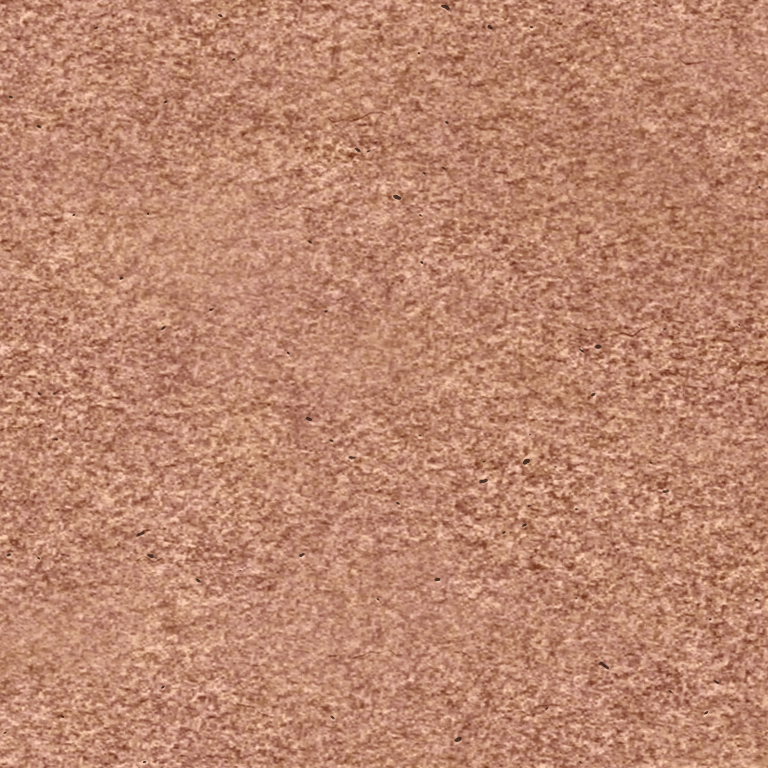
Give the GLSL for this texture, as a WebGL 1 fragment shader.

```glsl
precision highp float;
uniform vec2 u_resolution;

float hash(vec2 p) {
  vec3 q = fract(p.xyx * 0.1031);
  q += dot(q, q.yzx + 33.33);
  return fract((q.x + q.y) * q.z);
}

// Value noise in -1..1
float noise(vec2 p) {
  vec2 i = floor(p), f = fract(p);
  f = f * f * (3.0 - 2.0 * f);
  float low = mix(hash(i), hash(i + vec2(1, 0)), f.x);
  float high = mix(hash(i + vec2(0, 1)), hash(i + vec2(1, 1)), f.x);
  return mix(low, high, f.y) * 2.0 - 1.0;
}

float fbm(vec2 p) {
  float sum = 0.0, amp = 0.6;
  for (int i = 0; i < 4; i++) {
    sum += amp * noise(p);
    p = mat2(1.9, 0.25, -0.25, 2.1) * p + 17.3;
    amp *= 0.55;
  }
  return sum;
}

vec2 tilt(vec2 p, float slope) {
  return p + slope * vec2(-p.y, p.x);
}

float softPatch(vec2 p, vec2 center, vec2 size) {
  vec2 d = (p - center) / size;
  return exp(-dot(d, d));
}

float flakes(vec2 p) {
  float shape = noise(tilt(p, 0.12) * vec2(75, 135) + 91.0) + 0.45 * noise(p * vec2(170, 230) + 12.0);
  return smoothstep(0.2, 0.6, shape);
}

// Sparse ragged holes: x is the hole, y is its pale lower lip
vec2 pits(vec2 p, float rough, float pixel) {
  vec2 cell = floor(p * 34.0);
  float chance = hash(cell + 211.0);
  vec2 jitter = vec2(hash(cell + 37.0), hash(cell + 73.0));
  vec2 d = p - (cell + 0.2 + 0.6 * jitter) / 34.0;
  d.y += d.x * (jitter.x - 0.5);
  vec2 radius = mix(vec2(0.0015, 0.0011), vec2(0.0055, 0.0028), pow(hash(cell + 151.0), 4.0));
  float ragged = 0.6 * noise(p * 240.0);
  float edge = pixel / radius.y;
  float hole = 1.0 - smoothstep(1.0 - edge, 1.0 + edge, length(d / radius) + ragged);
  d.y += 0.003;
  float lip = 1.0 - smoothstep(0.6, 1.5, length(d / radius) + ragged);
  return vec2(hole, lip) * step(chance, 0.16 * rough * rough);
}

// Broken, wandering near-horizontal fissures
float cracks(vec2 p, float pixel) {
  float sum = 0.0;
  for (int i = 0; i < 9; i++) {
    float id = float(i);
    vec2 center = vec2(hash(vec2(id, 5.0)), (id + hash(vec2(id, 9.0))) / 9.0);
    float span = 0.06 + 0.13 * hash(vec2(id, 14.0));
    vec2 d = p - center;
    d.y += 0.012 * noise(vec2(p.x * 16.0, id * 7.0)) + 0.004 * noise(vec2(p.x * 85.0, id * 3.0));
    d.y += d.x * 0.25 * (hash(vec2(id, 21.0)) - 0.5);
    float line = 1.0 - smoothstep(0.0004, 0.0013 + pixel, abs(d.y));
    float fade = 1.0 - smoothstep(0.5 * span, span, abs(d.x));
    sum += line * fade * smoothstep(-0.4, 0.5, noise(vec2(p.x * 60.0, id * 11.0)));
  }
  return min(sum, 1.0);
}

void main() {
  vec2 uv = gl_FragCoord.xy / u_resolution;
  float pixel = 0.7 / u_resolution.y;

  // Smooth worn areas and coarse weathered bands
  float calm = softPatch(uv, vec2(0.33, 0.67), vec2(0.24, 0.2))
             + softPatch(uv, vec2(0.3, 0.18), vec2(0.5, 0.07));
  float weather = fbm(uv * vec2(5, 8) + 3.7);
  float rough = clamp(0.66 + 0.6 * weather - 0.4 * calm, 0.0, 1.0);
  float shade = 0.3 * fbm(uv * vec2(4, 6) + 42.0) + 0.22 * fbm(uv * vec2(14, 34) + 8.0)
              + 0.2 * calm - 0.38 * softPatch(uv, vec2(0.8, 0.75), vec2(0.25, 0.25));

  // Crisp grain with lit flakes and shadowed lower edges
  vec2 warp = vec2(noise(uv * 140.0), noise(uv * 140.0 + 57.0));
  vec2 p = uv + 0.0016 * warp;
  float grain = 1.1 * noise(tilt(p, -0.15) * vec2(150, 235))
              + 1.25 * noise(tilt(uv, 0.2) * vec2(270, 330) + 19.0)
              + 0.45 * noise(tilt(p, 0.08) * vec2(55, 120) + 64.0);
  float relief = flakes(p) - flakes(p + vec2(-0.001, 0.003));
  float tone = shade + mix(0.75, 1.3, rough) * grain + mix(0.35, 1.05, rough) * relief;

  // Scattered pale chips, dark crumbs and fissures
  float chips = smoothstep(0.6, 0.8, noise(p * vec2(62, 90) + 130.0));
  float crumbs = smoothstep(0.55, 0.85, noise(p * vec2(85, 135) + 170.0));
  tone += rough * (0.8 * chips - 1.1 * crumbs) - 1.7 * cracks(uv, pixel);
  vec2 pit = pits(uv, rough, pixel);
  tone += 1.1 * pit.y;

  tone = clamp(tone, -3.2, 2.5);
  vec3 color = vec3(0.745, 0.535, 0.44) + tone * vec3(0.094, 0.105, 0.102);
  float ochre = 0.6 * fbm(uv * vec2(9, 13) + 77.0) + 0.8 * noise(p * vec2(90, 130) + 33.0);
  color += ochre * vec3(0.004, 0.009, -0.02);
  color = mix(color, vec3(0.2, 0.11, 0.08), 0.85 * pit.x);
  gl_FragColor = vec4(color, 1.0);
}
```
